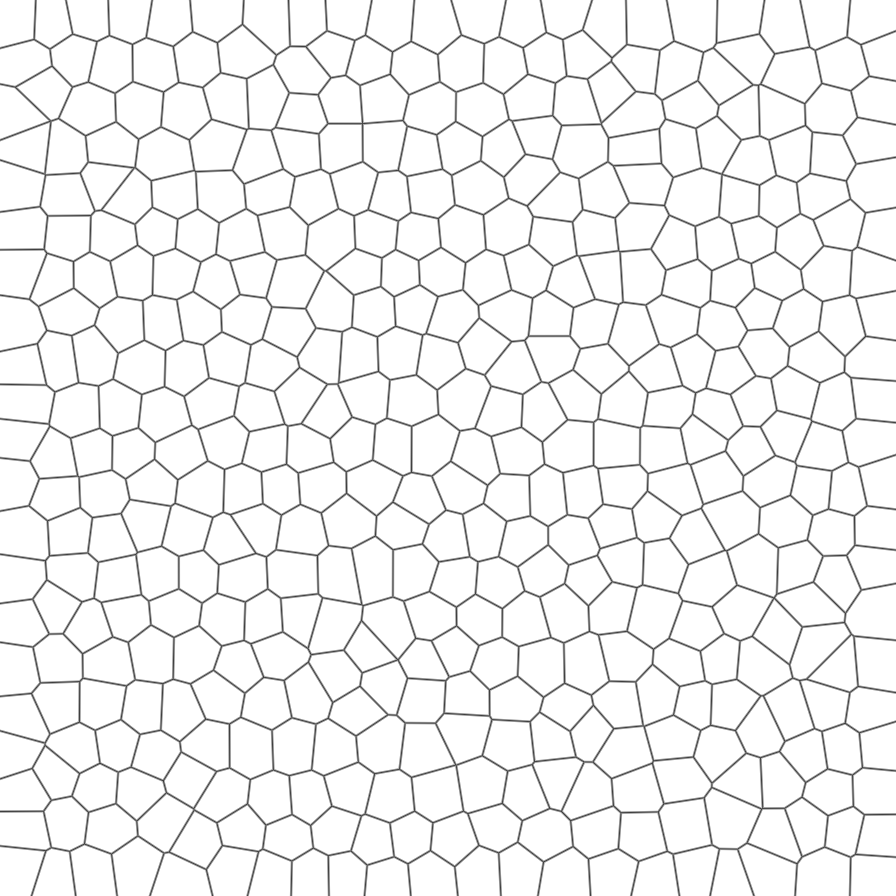
This pattern is drawn by a three.js fragment shader. Its source:

```glsl
// Thin dark outlines of evenly sized, irregular Voronoi cells on white.
varying vec2 vUv;

const float CELLS = 21.0;

// Sine-free hash giving two values in 0..1.
vec2 hash22(vec2 p) {
  vec3 q = fract(vec3(p.xyx) * vec3(0.1031, 0.1030, 0.0973));
  q += dot(q, q.yzx + 33.33);
  return fract((q.xx + q.yz) * q.zy);
}

// Per axis: 1 for inner cells, 0 for those along the border.
vec2 innerMask(vec2 cell) {
  return step(0.5, cell) * step(cell, vec2(CELLS - 1.5));
}

// Staggered, jittered point; held closer to the middle at the border.
vec2 looseSite(vec2 cell) {
  vec2 inner = innerMask(cell);
  vec2 jitter = (hash22(cell + 17.0) - 0.5) * mix(vec2(0.4), vec2(0.78), inner);
  float stagger = (mod(cell.y, 2.0) - 0.5) * 0.5 * inner.x;
  return cell + 0.5 + jitter + vec2(stagger, 0.0);
}

// Point pushed away from crowding neighbours, which evens out cell sizes.
vec2 spacedSite(vec2 cell) {
  vec2 site = looseSite(cell);
  vec2 push = vec2(0.0);
  for (int j = -1; j <= 1; j++) {
    for (int i = -1; i <= 1; i++) {
      vec2 away = site - looseSite(cell + vec2(float(i), float(j)));
      float gap = max(length(away), 0.0001);
      push += away / gap * max(0.0, 1.08 - gap) * 0.45;
    }
  }
  return site + clamp(push, -0.4, 0.4) * mix(vec2(0.3), vec2(1.0), innerMask(cell));
}

// Distance to the closest cell wall, in cell units.
float wallDistance(vec2 p) {
  vec2 home = floor(p);
  vec2 offsets[25];
  vec2 nearest = vec2(99.0);

  // Gather surrounding sites; none lie outside the canvas.
  for (int j = 0; j < 5; j++) {
    for (int i = 0; i < 5; i++) {
      vec2 cell = home + vec2(float(i), float(j)) - 2.0;
      vec2 inside = step(-0.5, cell) * step(cell, vec2(CELLS - 0.5));
      vec2 offset = vec2(99.0);
      if (inside.x * inside.y > 0.5) offset = spacedSite(cell) - p;
      offsets[j * 5 + i] = offset;
      if (dot(offset, offset) < dot(nearest, nearest)) nearest = offset;
    }
  }

  // Measure to the bisector between the nearest site and each other one.
  float wall = 9.0;
  for (int k = 0; k < 25; k++) {
    vec2 across = offsets[k] - nearest;
    if (dot(across, across) > 0.00001) {
      wall = min(wall, dot(0.5 * (offsets[k] + nearest), normalize(across)));
    }
  }
  return wall;
}

void main() {
  float wall = wallDistance(vUv * CELLS) / CELLS;
  float ink = 0.76 * clamp(1.0 - wall / 0.0019, 0.0, 1.0);
  gl_FragColor = vec4(vec3(1.0 - ink), 1.0);
}
```
